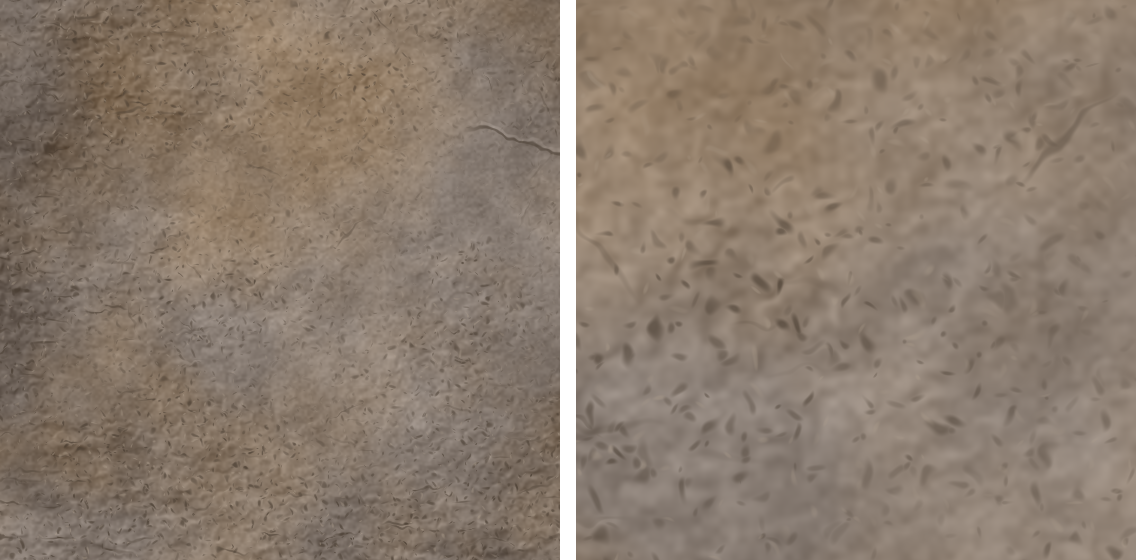
Left: the whole. Right: its middle third, enlarged.
This texture is drawn by a three.js fragment shader. Its source:

```glsl
// Weathered brown stone: soft tan and grey stains under a fine embossed grain,
// scattered dark pits, pale flecks, level scratches and one hairline crack.
// Built from layered value noise and jittered cells of soft ellipses.
varying vec2 vUv;

const vec3 STONE = vec3(0.532, 0.467, 0.405);
const vec3 PIT = vec3(0.27, 0.225, 0.18);
const vec3 FLECK = vec3(0.69, 0.63, 0.56);
const vec3 WARM_SHIFT = vec3(0.022, 0.002, -0.026);
const float STAIN_CONTRAST = 0.19;
const float BLOTCH_CONTRAST = 0.07;
const float RELIEF_CONTRAST = 0.062;
const float GRAIN_CONTRAST = 0.05;
const float STREAK_CONTRAST = 0.13;
const float PIT_STRENGTH = 0.68;
const float SCRATCH_STRENGTH = 0.55;
const float FLECK_STRENGTH = 0.42;

float hash(vec2 p) {
  vec3 q = fract(vec3(p.xyx) * 0.1031);
  q += dot(q, q.yzx + 33.33);
  return fract((q.x + q.y) * q.z);
}

// Value noise centred on zero
float noise(vec2 p) {
  vec2 i = floor(p);
  vec2 f = fract(p);
  f = f * f * (3.0 - 2.0 * f);
  float low = mix(hash(i), hash(i + vec2(1.0, 0.0)), f.x);
  float high = mix(hash(i + vec2(0.0, 1.0)), hash(i + 1.0), f.x);
  return mix(low, high, f.y) - 0.5;
}

float fbm(vec2 p) {
  float sum = 0.0;
  float gain = 0.5;
  for (int i = 0; i < 5; i++) {
    sum += gain * noise(p);
    p = mat2(1.6, 1.2, -1.2, 1.6) * p + 17.3;
    gain *= 0.5;
  }
  return sum;
}

// Coverage of soft ellipses, one per cell; size is half length and half width in cells
float marks(vec2 p, float cells, vec2 size, float turn, float share, float seed) {
  p *= cells;
  vec2 home = floor(p);
  float cover = 0.0;
  for (int y = -1; y <= 1; y++) {
    for (int x = -1; x <= 1; x++) {
      vec2 cell = home + vec2(float(x), float(y));
      vec2 key = cell + seed;
      vec2 d = p - cell - vec2(hash(key + 3.1), hash(key + 47.7));
      float angle = turn * (hash(key + 91.3) - 0.5);
      float c = cos(angle);
      float s = sin(angle);
      d = vec2(c * d.x + s * d.y, c * d.y - s * d.x);
      float scale = mix(0.55, 1.25, hash(key + 23.9));
      float shape = 1.0 - smoothstep(0.3, 1.35, length(d / (size * scale)));
      float present = step(hash(key + 71.2), share);
      cover = max(cover, present * shape * mix(0.45, 1.0, hash(key + 11.6)));
    }
  }
  return cover;
}

void main() {
  vec2 p = vUv;
  vec2 wobble = vec2(noise(p * 85.0 + 5.0), noise(p * 85.0 + 61.0));
  vec2 q = p + 0.009 * wobble;

  // Broad light and shade
  float tone = STAIN_CONTRAST * fbm(p * 4.0 + 8.0);
  tone += 0.035 * (1.0 - smoothstep(0.1, 0.6, length(p - vec2(0.58, 0.6))));
  tone -= 0.075 * smoothstep(0.55, 1.0, p.x) * smoothstep(0.55, 1.0, p.y);
  tone -= 0.035 * (1.0 - smoothstep(0.0, 0.3, p.x));
  tone -= 0.02 * smoothstep(0.8, 1.0, p.x);

  // Rough zones hold more pits and level streaks
  float edgeZone = max(1.0 - smoothstep(0.1, 0.6, p.x), 1.0 - smoothstep(0.05, 0.36, p.y));
  float rough = smoothstep(-0.25, 0.3, fbm(p * 6.0 + 31.0) + 0.22 * edgeZone - 0.06);
  float streak = noise(q * vec2(13.0, 75.0)) + 0.5 * noise(q * vec2(30.0, 140.0));
  tone -= STREAK_CONTRAST * edgeZone * rough * max(streak, 0.0);

  // Blotches, embossed relief and fine grain
  tone += BLOTCH_CONTRAST * noise(q * 28.0);
  vec2 reliefPoint = q * vec2(95.0, 115.0);
  tone += RELIEF_CONTRAST * (noise(reliefPoint) - noise(reliefPoint + vec2(0.5, -0.6)))
    * (0.6 + rough);
  tone += GRAIN_CONTRAST * noise(p * 185.0 + 13.0);

  // Tan near the upper middle, greyer low down and in patches
  float warmth = 4.0 * fbm(p * 5.0 + 73.0) - 0.35;
  warmth += 1.2 * (1.0 - smoothstep(0.1, 0.5, length(p - vec2(0.5, 0.85))));
  vec3 color = STONE + tone + WARM_SHIFT * clamp(warmth, -1.0, 1.2);

  // Pits and scratches
  float pits = marks(q, 46.0, vec2(0.27, 0.14), 6.28, 0.55, 10.0);
  pits = max(pits, 0.75 * marks(q, 78.0, vec2(0.3, 0.17), 6.28, 0.4, 130.0));
  color = mix(color, PIT, PIT_STRENGTH * pits * mix(0.25, 1.0, rough));
  float scratches = marks(q, 17.0, vec2(0.42, 0.045), 0.5, 0.5, 260.0) * edgeZone;
  scratches = max(scratches, 0.6 * marks(q, 11.0, vec2(0.33, 0.025), 2.6, 0.2, 370.0));
  color = mix(color, PIT, SCRATCH_STRENGTH * scratches);

  // Pale flecks
  float flecks = marks(q, 58.0, vec2(0.22, 0.11), 3.0, 0.45, 490.0);
  color = mix(color, FLECK, FLECK_STRENGTH * flecks * mix(0.4, 1.0, rough));

  // Hairline crack with a pale lip
  float rise = p.y - 0.755 - 0.06 * noise(vec2(p.x * 14.0, 4.0)) - 0.01 * wobble.y;
  float reach = smoothstep(0.82, 0.87, p.x);
  color = mix(color, PIT, 0.5 * reach * (1.0 - smoothstep(0.001, 0.005, abs(rise))));
  color += 0.06 * reach * (1.0 - smoothstep(0.001, 0.005, abs(rise - 0.007)));

  gl_FragColor = vec4(color, 1.0);
}
```
